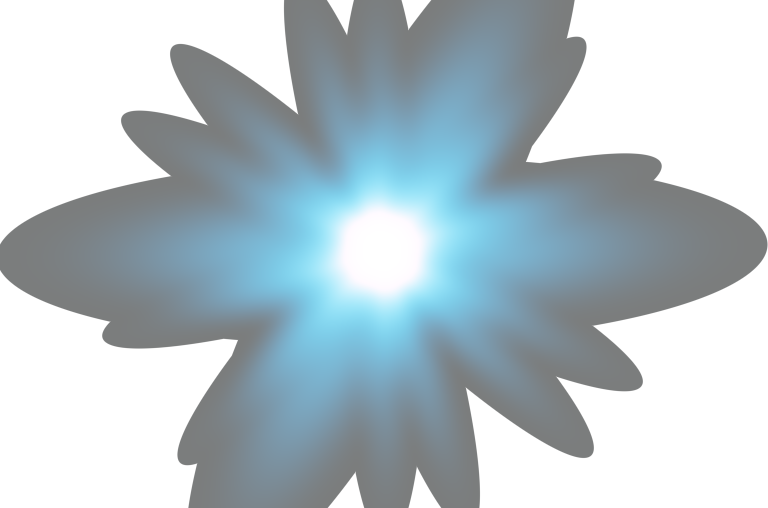
Reproduce this background procedurally as a Shadertoy shader.

```glsl
// A glowing starburst: long ellipses crossing at one centre form a grey flower
// on white. Each ellipse adds a soft falloff to a shared light energy, which
// a colour ramp turns from grey through blue and cyan to white.

const vec3 PAPER = vec3(1.0);
const vec3 PETAL_GREY = vec3(0.484, 0.49, 0.49);
const vec2 CENTRE = vec2(-0.004, 0.006);

// Semi-axes in units of the canvas height
const vec2 LARGE_AXES = vec2(0.759, 0.184);
const vec2 SMALL_AXES = vec2(0.576, 0.091);

// Petal directions in degrees; the first LARGE_COUNT petals are large
const int LARGE_COUNT = 2;
const int PETAL_COUNT = 8;
const float ANGLES[PETAL_COUNT] = float[PETAL_COUNT](
    1.0, 62.5, 17.3, 46.4, 91.0, 107.4, 135.7, 152.7);

// Coordinates of p along and across a direction
vec2 alignTo(vec2 p, float angle) {
    vec2 dir = vec2(cos(angle), sin(angle));
    return vec2(dot(p, dir), dot(p, vec2(-dir.y, dir.x)));
}

// Approximate signed distance to an ellipse
float ellipseDistance(vec2 q, vec2 axes) {
    float level = length(q / axes);
    float slope = length(q / (axes * axes));
    return level * (level - 1.0) / max(slope, 1e-4);
}

// Light that fades from the ridge of a petal to its rim
float petalLight(vec2 q, vec2 axes) {
    float level = sqrt(dot(q / axes, q / axes) + 0.002);
    return pow(max(1.0 - level, 0.0), 2.3);
}

// Blue rises first, then green, and red only near the core
vec3 glowColour(float energy) {
    vec3 rise = vec3(smoothstep(0.6, 2.8, energy),
                     1.0 - exp(-1.2 * energy),
                     1.0 - exp(-2.2 * energy));
    return mix(PETAL_GREY, vec3(1.0), rise);
}

void mainImage(out vec4 fragColor, in vec2 fragCoord) {
    vec2 p = (fragCoord - 0.5 * iResolution.xy) / iResolution.y - CENTRE;
    float pixel = 1.0 / iResolution.y;

    // Join the outlines and add up the light
    float outline = 1e3;
    float energy = 0.0;
    for (int i = 0; i < PETAL_COUNT; i++) {
        bool large = i < LARGE_COUNT;
        vec2 axes = large ? LARGE_AXES : SMALL_AXES;
        vec2 q = alignTo(p, radians(ANGLES[i]));
        outline = min(outline, ellipseDistance(q, axes));
        energy += (large ? 1.3 : 1.0) * petalLight(q, axes);
    }

    float coverage = 1.0 - smoothstep(-0.7 * pixel, 0.7 * pixel, outline);
    fragColor = vec4(mix(PAPER, glowColour(energy), coverage), 1.0);
}
```
